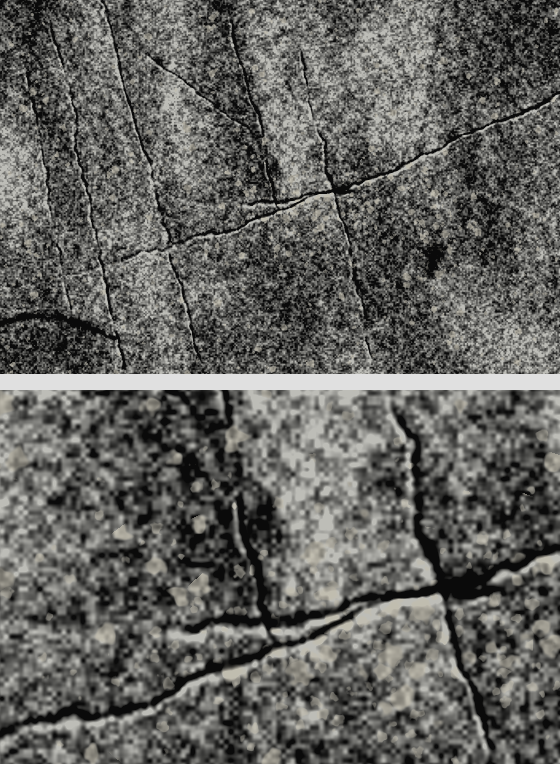
Top: the whole. Bottom: its middle third, enlarged.
Write a Shadertoy shader that draws this texture.

```glsl
// Weathered grey rock face with dark streaks, fine grain, cracks and pale lichen.

float hash(vec2 p) {
    return fract(sin(dot(p, vec2(12.9898, 78.233))) * 43758.5453);
}

float noise(vec2 p) {
    vec2 i = floor(p), f = fract(p);
    f = f * f * (3.0 - 2.0 * f);
    return mix(mix(hash(i), hash(i + vec2(1, 0)), f.x),
               mix(hash(i + vec2(0, 1)), hash(i + vec2(1, 1)), f.x), f.y);
}

float fbm(vec2 p) {
    float sum = 0.0, amp = 0.5;
    for (int i = 0; i < 5; i++) {
        sum += amp * noise(p);
        p = mat2(1.6, 1.2, -1.2, 1.6) * p + 7.3;
        amp *= 0.5;
    }
    return sum;
}

// Soft elliptical stain
float stain(vec2 p, vec2 centre, vec2 size) {
    vec2 d = (p - centre) / size;
    return exp(-dot(d, d));
}

// Dark slit with a pale rim on its negative side
float crack(float d, float width) {
    float slit = d / width, rim = slit + 1.8;
    return 0.32 * exp(-rim * rim) - 0.5 * exp(-slit * slit);
}

// Window between two ends with soft limits
float span(float x, float a, float b) {
    return smoothstep(a, a + 0.03, x) * (1.0 - smoothstep(b - 0.03, b, x));
}

// Scattered round lichen flecks, jittered in a grid
float lichen(vec2 p, float scale, float density) {
    vec2 g = p * scale, cell = floor(g);
    float cover = 0.0;
    for (int y = -1; y <= 1; y++)
    for (int x = -1; x <= 1; x++) {
        vec2 id = cell + vec2(x, y);
        vec2 centre = id + vec2(hash(id), hash(id + 31.7));
        float radius = mix(0.15, 0.45, hash(id + 57.1));
        float d = length(g - centre) + 0.35 * (noise(g * 4.0) - 0.5);
        float present = step(hash(id + 83.9), density);
        cover = max(cover, present * (1.0 - smoothstep(radius - 0.12, radius + 0.08, d)));
    }
    return cover;
}

void mainImage(out vec4 fragColor, in vec2 fragCoord) {
    vec2 p = fragCoord / iResolution.y;
    p.x += 0.5 * (1.5 - iResolution.x / iResolution.y);
    vec2 warped = p + 0.09 * (vec2(fbm(p * 7.0), fbm(p * 7.0 + 19.0)) - 0.48);
    float slant = warped.x + 0.2 * warped.y;

    // Broad tone: slanted streaks, blotches and stains
    float tone = 0.39;
    tone += 0.24 * (noise(vec2(slant * 11.0, p.y * 1.6)) - 0.5);
    tone += 0.14 * (noise(vec2(slant * 32.0, p.y * 5.0)) - 0.5);
    tone += 0.28 * (fbm(p * 9.0 + 3.0) - 0.48);
    tone += 0.17 * stain(warped, vec2(0.86, 0.78), vec2(0.24, 0.26));
    tone += 0.17 * stain(warped, vec2(0.0, 0.52), vec2(0.08, 0.16));
    tone += 0.12 * stain(warped, vec2(0.40, 0.38), vec2(0.12, 0.30));
    tone += 0.12 * stain(warped, vec2(1.47, 0.06), vec2(0.12, 0.08));
    tone -= 0.24 * stain(warped, vec2(1.46, 0.92), vec2(0.16, 0.20));
    tone -= 0.15 * stain(warped, vec2(1.20, 0.42), vec2(0.26, 0.16));
    tone -= 0.15 * stain(warped, vec2(0.10, 0.96), vec2(0.14, 0.12));
    tone -= 0.13 * stain(warped, vec2(0.86, 0.20), vec2(0.16, 0.12));
    tone -= 0.16 * stain(warped, vec2(0.14, 0.07), vec2(0.20, 0.06));

    // Dark run-off ending sharply along a slanted ridge
    float ridge = p.x - 0.61 - 0.24 * (1.0 - p.y) + 0.03 * (noise(p * 15.0) - 0.5);
    tone -= 0.21 * smoothstep(-0.14, -0.02, ridge) * (1.0 - smoothstep(0.0, 0.035, ridge))
          * smoothstep(0.38, 0.52, p.y);

    // Gritty grain
    float grain = 0.52 * (noise(p * 235.0) - 0.5) + 0.42 * (noise(p * 125.0 + 41.0) - 0.5)
                + 0.22 * (noise(p * 58.0 + 9.0) - 0.5);
    float value = tone + grain;

    // Lichen, thickest around the crossing and the lower right
    float patches = 0.05 + 0.40 * stain(p, vec2(0.83, 0.44), vec2(0.17, 0.10))
                  + 0.5 * stain(p, vec2(1.17, 0.36), vec2(0.05, 0.12));
    float flecks = max(lichen(p, 42.0, patches), 0.8 * lichen(p + 5.0, 80.0, patches));
    value = mix(value, 0.64 + 0.35 * grain, 0.8 * flecks);

    // Steep cracks: x at the top, lean, lowest and highest point
    float wobble = 0.022 * (noise(p * 13.0) - 0.5) + 0.009 * (noise(p * 55.0) - 0.5);
    float broken = smoothstep(0.2, 0.6, noise(p * 24.0 + 13.0));
    vec4 steep[5] = vec4[5](vec4(0.04, 0.18, 0.15, 0.82), vec4(0.13, 0.21, 0.0, 0.95),
        vec4(0.27, 0.28, 0.02, 1.05), vec4(0.61, 0.24, 0.43, 0.98), vec4(0.77, 0.24, 0.03, 0.88));
    for (int i = 0; i < 5; i++) {
        vec4 c = steep[i];
        float d = p.x - c.x - c.y * (1.0 - p.y) + wobble;
        value += crack(d, 0.0036) * span(p.y, c.z, c.w) * mix(0.25, 1.0, broken);
    }

    // Long rising crack, its upper branch, a diagonal and the lower left slit
    float rising = p.y - 0.23 - 0.2 * p.x - 0.1 * p.x * p.x + wobble;
    value += crack(rising, 0.0042) * mix(0.35, 1.2, smoothstep(0.2, 0.7, p.x));
    value += 1.2 * crack(p.y - 0.35 - 0.15 * p.x + wobble, 0.005) * span(p.x, 0.64, 0.95);
    value += 0.8 * crack(p.y - 1.16 + 0.76 * p.x + wobble, 0.004) * span(p.x, 0.37, 0.68);
    float slit = p.y - 0.145 + 0.35 * max(p.x - 0.17, 0.0) + wobble;
    value -= 0.6 * exp(-pow(slit / 0.008, 2.0)) * span(p.x, -0.1, 0.34);

    // Deep pits
    value -= 0.6 * stain(warped, vec2(1.175, 0.32), vec2(0.017, 0.03));
    value -= 0.5 * stain(warped, vec2(0.91, 0.495), vec2(0.03, 0.012));

    value = clamp(value, 0.04, 0.74);
    vec3 tint = mix(vec3(1.0, 1.0, 0.97), vec3(1.02, 1.0, 0.93), flecks);
    fragColor = vec4(value * tint, 1.0);
}
```
